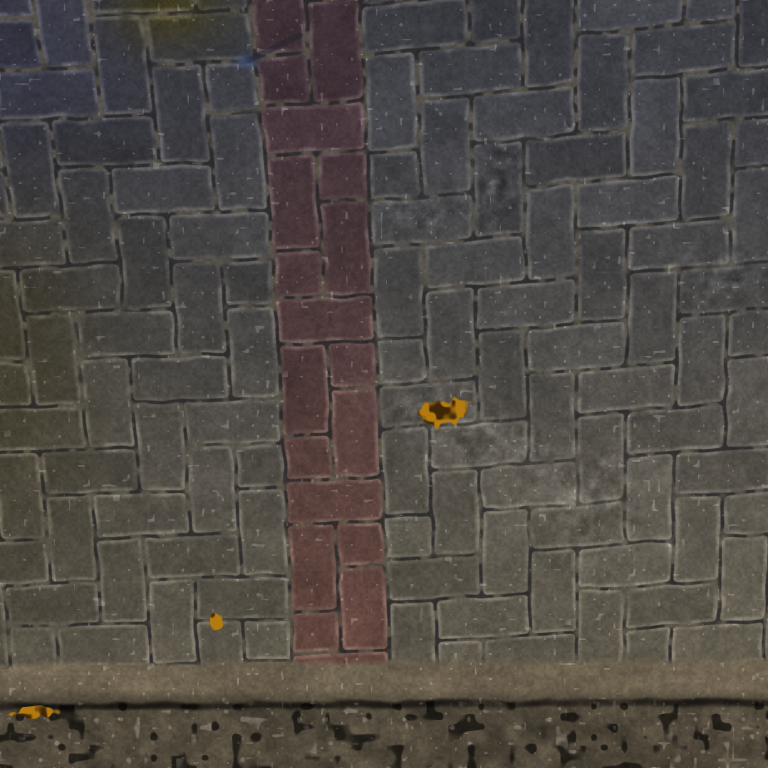
Write a three.js fragment shader that draws this texture.

```glsl
// Weathered herringbone paving split by a red brick strip, above a kerb and gravel.
// Each band warps the plane into brick units; a rounded-box distance shapes bricks
// and joints, while layered value noise adds grain, stains, cement and debris.
varying vec2 vUv;

float hash(vec2 p) {
  vec3 q = fract(vec3(p.xyx) * 0.1031);
  q += dot(q, q.yzx + 33.33);
  return fract((q.x + q.y) * q.z);
}

float noise(vec2 p) {
  vec2 i = floor(p), f = fract(p);
  f = f * f * (3.0 - 2.0 * f);
  return mix(mix(hash(i), hash(i + vec2(1, 0)), f.x),
             mix(hash(i + vec2(0, 1)), hash(i + vec2(1, 1)), f.x), f.y);
}

float fbm(vec2 p) {
  float sum = 0.0, amp = 0.5;
  for (int i = 0; i < 4; i++) {
    sum += amp * noise(p);
    p = p * 2.07 + 17.3;
    amp *= 0.5;
  }
  return sum / 0.9375;
}

float blob(vec2 p, vec2 center, vec2 radius) {
  vec2 q = (p - center) / radius;
  return exp(-dot(q, q));
}

float segment(vec2 p, vec2 a, vec2 b) {
  vec2 ab = b - a;
  return length(p - a - ab * clamp(dot(p - a, ab) / dot(ab, ab), 0.0, 1.0));
}

// Rows shrink slightly toward the bottom
float rowAt(float t) { return t * (15.33 + 1.99 * t); }

// Bricks are returned as origin (xy) and size (zw)
vec4 herringbone(vec2 g, float phase) {
  vec2 c = floor(g);
  float k = floor(mod(c.x - c.y - phase + 0.5, 4.0));
  if (k < 2.0) return vec4(c - vec2(k, 0.0), 2.0, 1.0);
  return vec4(c - vec2(0.0, 3.0 - k), 1.0, 2.0);
}

vec4 stripBrick(vec2 g) {
  vec2 c = floor(g);
  float r = floor(mod(c.y + 0.5, 4.0)), start = c.y - r;
  if (r < 1.0) return vec4(0.0, c.y, 2.0, 1.0);
  if (g.x < 1.0) return r < 3.0 ? vec4(0.0, start + 1.0, 1.0, 2.0) : vec4(0.0, c.y, 1.0, 1.0);
  return r < 2.0 ? vec4(1.0, c.y, 1.0, 1.0) : vec4(1.0, start + 2.0, 1.0, 2.0);
}

// Depth inside a rounded brick, zero at its border
float brickDepth(vec2 g, vec4 b) {
  vec2 q = abs(g - b.xy - 0.5 * b.zw) - 0.5 * b.zw + 0.12;
  return 0.12 - length(max(q, 0.0)) - min(max(q.x, q.y), 0.0);
}

float leaf(vec2 p, vec2 center, vec2 radius, float angle) {
  vec2 q = p - center;
  float c = cos(angle), s = sin(angle);
  q = vec2(c * q.x - s * q.y, s * q.x + c * q.y) / radius;
  return 1.0 - smoothstep(0.8, 1.05, length(q) + 0.6 * (noise(p * 130.0) - 0.5));
}

vec3 stoneTone(vec2 p) {
  vec3 c = mix(vec3(0.255, 0.26, 0.285), vec3(0.405, 0.38, 0.325), smoothstep(0.0, 0.95, p.y));
  c = mix(c, vec3(0.28, 0.255, 0.17), 0.7 * blob(p, vec2(0.0, 0.48), vec2(0.13, 0.24)));
  c = mix(c, vec3(0.22, 0.225, 0.30), 0.7 * blob(p, vec2(0.0, 0.08), vec2(0.2, 0.16)));
  c = mix(c, vec3(0.30, 0.27, 0.12), 0.8 * blob(p, vec2(0.22, 0.01), vec2(0.07, 0.05)));
  return c * (0.95 + 0.1 * smoothstep(0.2, 0.8, p.x));
}

vec3 paving(vec2 p) {
  vec2 w = p + 0.004 * (vec2(noise(p * 38.0), noise(p * 38.0 + 50.0)) - 0.5);
  float left = 0.3255 + 0.1 * w.y - 0.043 * w.y * w.y;
  float right = 0.4688 + 0.046 * w.y;
  float unit = 0.0703 - 0.011 * w.y;
  vec3 tone = stoneTone(p);
  vec2 g;
  vec4 brick;
  float border;
  if (w.x < left) {
    g = vec2((w.x - left) / unit, rowAt(w.y - 0.1458 + 0.035 * (w.x - 0.3255)));
    brick = herringbone(g, 0.0);
    border = -g.x;
  } else if (w.x > right) {
    float tilt = 0.1 - 0.046 * w.y;
    g = vec2((w.x - right) / unit, rowAt(w.y - 0.0651 + tilt * (w.x - 0.547)));
    brick = herringbone(g, 1.0);
    border = g.x;
  } else {
    g = vec2(2.0 * (w.x - left) / (right - left), rowAt(w.y - 0.1341 + 0.05 * (w.x - 0.414)));
    brick = stripBrick(g);
    border = min(g.x, 2.0 - g.x);
    tone *= vec3(1.09, 0.83, 0.86);
  }
  float depth = min(brickDepth(g, brick), border);
  float wear = fbm(p * 24.0);
  vec3 c = tone * (0.86 + 0.16 * hash(brick.xy + 71.0) + 0.22 * (wear - 0.5));

  // Cement smears blur some bricks
  float cement = blob(p, vec2(0.57, 0.53), vec2(0.07, 0.035)) + blob(p, vec2(0.65, 0.23), vec2(0.035, 0.06))
    + blob(p, vec2(0.55, 0.28), vec2(0.06, 0.03)) + blob(p, vec2(0.76, 0.65), vec2(0.08, 0.07))
    + blob(p, vec2(0.94, 0.36), vec2(0.06, 0.04)) + blob(p, vec2(0.64, 0.58), vec2(0.07, 0.03));
  cement = min(cement, 1.0);
  c += cement * (0.025 + 0.3 * (fbm(p * 75.0) - 0.5));

  // Pale worn lip around a dark, broken joint
  float lip = smoothstep(0.0, 0.05, depth) * (1.0 - smoothstep(0.06, 0.15, depth));
  float gap = 1.0 - smoothstep(0.015, 0.055, depth);
  float chip = smoothstep(0.25, 0.7, noise(p * 55.0));
  c += vec3(0.125, 0.12, 0.11) * lip * (0.35 + 0.75 * chip) * (1.0 - 0.4 * cement);
  vec3 joint = mix(vec3(0.17, 0.165, 0.17), vec3(0.36, 0.34, 0.29), smoothstep(0.35, 0.75, noise(p * 85.0)));
  return mix(c, joint, gap * (0.85 - 0.45 * cement));
}

void main() {
  vec2 p = vec2(vUv.x, 1.0 - vUv.y);
  float fine = noise(p * 310.0), grain = fbm(p * 130.0), rough = noise(p * 45.0);
  vec3 color = paving(p);

  // Kerb, with a shadow beneath
  float kerbTop = 0.866 - 0.008 * p.x + 0.007 * (rough - 0.5);
  vec3 kerb = vec3(0.44, 0.395, 0.32) * (0.85 + 0.3 * fbm(p * vec2(16.0, 38.0)));
  kerb *= 1.0 - 0.25 * smoothstep(0.895, 0.915, p.y);
  color = mix(color, kerb, smoothstep(-0.005, 0.005, p.y - kerbTop));
  float kerbEnd = 0.916 - 0.006 * p.x + 0.005 * (rough - 0.5);
  vec3 gravel = vec3(0.32, 0.29, 0.235) * (0.7 + 0.6 * fbm(p * 42.0));
  gravel *= 1.0 - 0.6 * smoothstep(0.7, 0.85, noise(p * 75.0));
  gravel += 0.16 * smoothstep(0.8, 0.95, noise(p * 95.0 + 30.0));
  color = mix(color, gravel, smoothstep(-0.002, 0.003, p.y - kerbEnd));
  float shadow = 1.0 - smoothstep(0.001, 0.008, abs(p.y - kerbEnd - 0.004));
  color *= 1.0 - shadow * (0.3 + 0.5 * noise(p * vec2(20.0, 8.0)));

  // Surface grain and pale flecks
  color *= 0.88 + 0.14 * fine + 0.22 * (grain - 0.4);
  color += 0.13 * smoothstep(0.86, 0.97, noise(p * 155.0 + 9.0));

  // Twig with a blue tip, then fallen leaves
  float twig = segment(p, vec2(0.325, 0.078), vec2(0.39, 0.046));
  color = mix(color, vec3(0.15, 0.14, 0.18), 0.6 * (1.0 - smoothstep(0.002, 0.006, twig)));
  color = mix(color, vec3(0.17, 0.25, 0.42), 0.7 * blob(p, vec2(0.32, 0.081), vec2(0.015, 0.008)));
  float foliage = max(leaf(p, vec2(0.576, 0.537), vec2(0.034, 0.017), 0.2),
    max(leaf(p, vec2(0.281, 0.808), vec2(0.009, 0.012), 0.0), leaf(p, vec2(0.048, 0.927), vec2(0.032, 0.008), 0.05)));
  vec3 gold = mix(vec3(0.25, 0.15, 0.03), vec3(0.70, 0.48, 0.06), smoothstep(0.2, 0.5, noise(p * 105.0 + 4.0)));
  color = mix(color, gold, foliage);
  gl_FragColor = vec4(color, 1.0);
}
```
